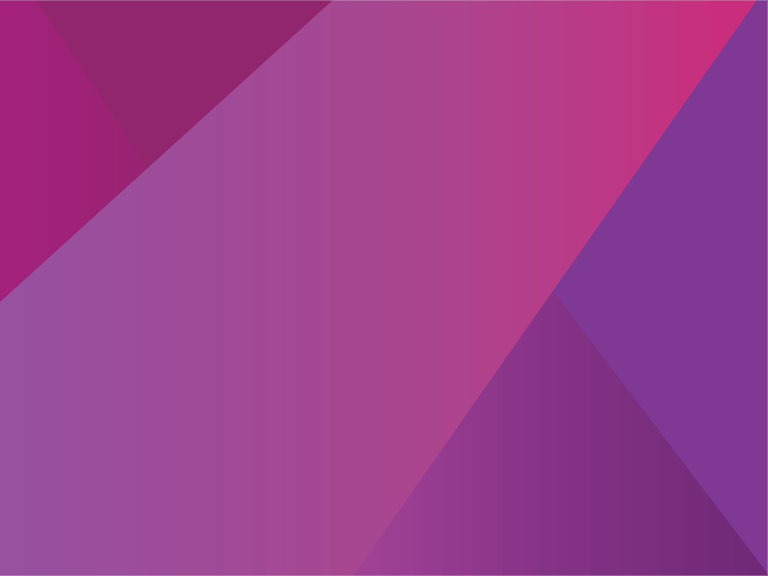
This background is drawn by a WebGL 2 fragment shader. Its source:

```glsl
#version 300 es
precision highp float;
// Flat folded-paper background: a broad diagonal ribbon of violet to rose
// between magenta folds (upper left) and purple folds (lower right).
// Half-planes cut the panels; each is filled by a softly banded gradient.

#define ASPECT (4.0 / 3.0)
#define BANDS 26.0
#define BAND_MIX 0.45
#define RIM_WIDTH 0.0016
#define RIM_MIX 0.3

uniform vec2 u_resolution;
out vec4 outColor;

const vec3 VIOLET = vec3(0.588, 0.318, 0.627);
const vec3 ORCHID = vec3(0.635, 0.288, 0.587);
const vec3 MAUVE = vec3(0.675, 0.270, 0.555);
const vec3 ROSE = vec3(0.735, 0.222, 0.525);
const vec3 CRIMSON = vec3(0.785, 0.182, 0.485);
const vec3 MAGENTA = vec3(0.640, 0.130, 0.485);
const vec3 BERRY = vec3(0.605, 0.135, 0.450);
const vec3 WINE = vec3(0.570, 0.148, 0.430);
const vec3 PURPLE = vec3(0.498, 0.222, 0.582);
const vec3 PLUM_LIGHT = vec3(0.625, 0.255, 0.585);
const vec3 PLUM = vec3(0.530, 0.200, 0.530);
const vec3 PLUM_DARK = vec3(0.430, 0.160, 0.460);

// Signed distance to the line a-b, positive on its left side.
float sideOf(vec2 p, vec2 a, vec2 b) {
    vec2 d = normalize(b - a);
    return d.x * (p.y - a.y) - d.y * (p.x - a.x);
}

// Antialiased coverage of the positive side, one pixel wide.
float cover(float dist) {
    return clamp(dist * u_resolution.y + 0.5, 0.0, 1.0);
}

float ramp(float a, float b, float x) {
    return clamp((x - a) / (b - a), 0.0, 1.0);
}

vec3 ribbonColor(float x) {
    vec3 c = mix(VIOLET, ORCHID, ramp(0.0, 0.33, x));
    c = mix(c, MAUVE, ramp(0.33, 0.58, x));
    c = mix(c, ROSE, ramp(0.58, 0.79, x));
    return mix(c, CRIMSON, ramp(0.79, 0.93, x));
}

vec3 plumColor(float x) {
    vec3 c = mix(PLUM_LIGHT, PLUM, ramp(0.48, 0.70, x));
    return mix(c, PLUM_DARK, ramp(0.70, 1.0, x));
}

void main() {
    vec2 uv = gl_FragCoord.xy / u_resolution;
    vec2 p = uv * vec2(ASPECT, 1.0);

    // Faint vertical steps in the gradients
    float stepped = (floor(uv.x * BANDS) + 0.5) / BANDS;
    float x = mix(uv.x, stepped, BAND_MIX);

    // Upper left: magenta with a darker fold
    float fold = cover(sideOf(p, vec2(0.257, 0.7066), vec2(0.0625, 1.0)) * -1.0);
    vec3 left = mix(mix(MAGENTA, BERRY, ramp(0.0, 0.17, x)), WINE, fold);

    // Lower right: purple above a shaded plum fold
    float upper = cover(sideOf(p, vec2(0.960, 0.495), vec2(1.3333, 0.0035)));
    vec3 right = mix(plumColor(x), PURPLE, upper);

    // Ribbon between the two long diagonals
    float leftMask = cover(sideOf(p, vec2(0.0, 0.4757), vec2(0.578, 1.0)));
    float rightMask = cover(-sideOf(p, vec2(0.613, 0.0), vec2(1.314, 1.0)));
    vec3 color = mix(ribbonColor(x), left, leftMask);
    color = mix(color, right, rightMask);

    // Pale hairline along the top, bottom and right borders
    float border = min(min(p.y, 1.0 - p.y), ASPECT - p.x);
    color = mix(color, vec3(0.85), RIM_MIX * cover(RIM_WIDTH - border));

    outColor = vec4(color, 1.0);
}
```
